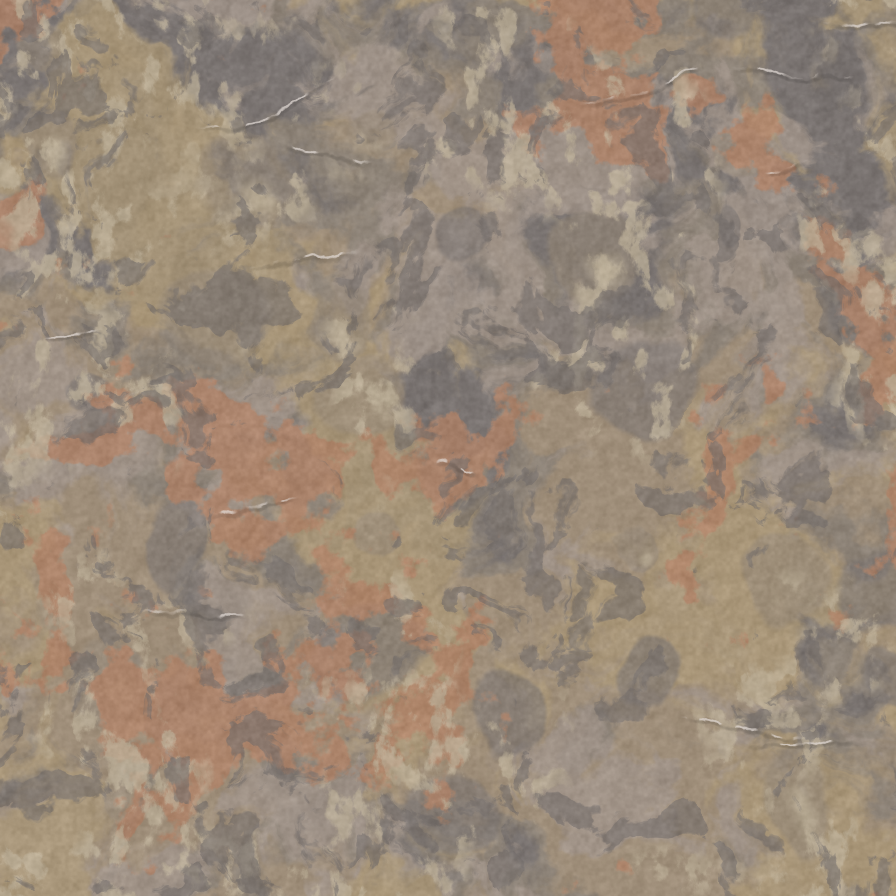
This texture is drawn by a Shadertoy shader. Its source:

```glsl
// Weathered stone: slate and taupe mottling under ochre, rust and cream stains.
// Warped noise fields place the stains; hashed cells add rounded blotches,
// and a short loop draws thin, glossy, broken cracks over fine relief.

float hash(vec2 p) {
    uvec2 q = uvec2(ivec2(p)) * uvec2(1597334673u, 3812015801u);
    uint n = (q.x ^ q.y) * 1597334673u;
    n = (n ^ (n >> 15)) * 2246822519u;
    return float((n ^ (n >> 13)) >> 8) / 16777216.0;
}

float noise(vec2 p) {
    vec2 i = floor(p), f = fract(p);
    f = f * f * f * (f * (f * 6.0 - 15.0) + 10.0);
    return mix(mix(hash(i), hash(i + vec2(1, 0)), f.x),
               mix(hash(i + vec2(0, 1)), hash(i + vec2(1, 1)), f.x), f.y);
}

float fbm(vec2 p) {
    float sum = 0.0, amp = 0.5;
    for (int i = 0; i < 6; i++) {
        sum += amp * noise(p);
        p = mat2(1.6, 1.2, -1.2, 1.6) * p + 7.3;
        amp *= 0.5;
    }
    return sum / 0.984;
}

// Rounded blotches: x = body, y = bright core, z = random kind
vec3 blotches(vec2 p) {
    vec3 best = vec3(0);
    vec2 cell = floor(p);
    for (int j = -1; j <= 1; j++)
    for (int i = -1; i <= 1; i++) {
        vec2 id = cell + vec2(i, j);
        float kind = hash(id + 71.0);
        vec2 d = p - id - 0.2 - 0.6 * vec2(hash(id + 11.0), hash(id + 37.0));
        float radius = mix(0.16, 0.42, hash(id + 53.0));
        d.x *= mix(0.9, 1.5, hash(id + 91.0));
        float body = 1.0 - smoothstep(radius * 0.82, radius, length(d));
        float core = 1.0 - smoothstep(0.0, radius * 0.6, length(d + radius * vec2(-0.2, 0.3)));
        if (body > best.x) best = vec3(body, core, kind);
    }
    return best;
}

// Thin wavy cracks: x = glint, y = shadow just below it
vec2 cracks(vec2 uv) {
    vec2 ink = vec2(0);
    for (int i = 0; i < 13; i++) {
        vec2 id = vec2(float(i) * 3.0 + 2.0, 19.0);
        vec2 centre = vec2(hash(id), 1.0 - 0.85 * pow(hash(id + 5.0), 1.6));
        float halfLength = mix(0.025, 0.085, hash(id + 9.0));
        vec2 d = uv - centre;
        float bend = mix(-1.0, 3.0, hash(id + 13.0)) * d.x * d.x;
        float slope = mix(-0.25, 0.4, hash(id + 17.0)) * d.x;
        float y = d.y - bend - slope - 0.016 * (fbm(uv * 38.0) - 0.5);
        float span = 1.0 - smoothstep(halfLength * 0.6, halfLength, abs(d.x));
        float broken = smoothstep(0.38, 0.65, noise(uv * vec2(75, 50) + id));
        ink.x = max(ink.x, span * broken * (1.0 - smoothstep(0.0004, 0.0023, abs(y))));
        ink.y = max(ink.y, span * (1.0 - smoothstep(0.0005, 0.004, abs(y + 0.003))));
    }
    return ink;
}

void mainImage(out vec4 fragColor, in vec2 fragCoord) {
    vec2 uv = fragCoord / iResolution.y;
    vec2 warp = vec2(fbm(uv * 8.0 + 3.0), fbm(uv * 8.0 + 47.0)) - 0.5;
    vec2 p = uv + 0.13 * warp;

    // Slate to taupe ground with warm areas
    float mottle = fbm(p * 15.0 + 20.0);
    float tone = 0.6 * fbm(p * 4.0 + 5.0) + 0.4 * mottle;
    vec3 slate = vec3(0.48, 0.455, 0.445);
    vec3 taupe = vec3(0.55, 0.51, 0.465);
    vec3 warm = vec3(0.62, 0.555, 0.475);
    vec3 cream = vec3(0.74, 0.69, 0.60);
    vec3 col = mix(slate, taupe, smoothstep(0.40, 0.49, tone));
    col = mix(col, warm, smoothstep(0.50, 0.57, tone));

    // Pale dusty veils and ochre stains
    float veil = 0.5 * fbm(p * 6.0 + 61.0) + 0.5 * fbm(p * 21.0 + 9.0);
    col = mix(col, vec3(0.63, 0.58, 0.54), 0.85 * smoothstep(0.51, 0.61, veil));
    float ochre = 0.65 * fbm(p * 4.5 + 33.0) + 0.35 * mottle;
    col = mix(col, vec3(0.67, 0.595, 0.47), 0.8 * smoothstep(0.52, 0.60, ochre));

    // Rounded blotches, some with a cream centre, some slate
    vec3 spot = blotches((uv + 0.06 * warp) * 6.5 + 2.0);
    vec3 body = spot.z < 0.3 ? slate : mix(taupe, warm, spot.z);
    float present = step(spot.z, 0.62);
    col = mix(col, body, 0.6 * present * spot.x);
    float core = spot.y * smoothstep(0.38, 0.6, fbm(uv * 28.0));
    col = mix(col, cream, 0.8 * core * step(0.3, spot.z) * present);

    // Rare rust patches with ragged edges
    float rust = 0.7 * fbm(p * 6.0 + 88.0) + 0.3 * fbm(uv * 30.0 + 4.0);
    col = mix(col, vec3(0.69, 0.51, 0.405), 0.8 * smoothstep(0.615, 0.655, rust));

    // Cream flecks in clusters and small dark pits
    float cluster = smoothstep(0.44, 0.62, fbm(uv * 7.0 + 14.0));
    float fleck = fbm((uv + 0.03 * warp) * vec2(42, 30) + 26.0);
    col = mix(col, cream, 0.75 * cluster * smoothstep(0.56, 0.69, fleck));
    float pit = fbm(p * 24.0 + 75.0);
    col = mix(col, slate * 0.94, 0.6 * smoothstep(0.61, 0.68, pit));

    // Surface relief lit from the upper left, then fine grain
    vec2 toLight = vec2(-0.003, 0.003);
    float relief = fbm(uv * 34.0) - fbm(uv * 34.0 + toLight * 34.0);
    col += 0.16 * relief + 0.07 * (fbm(uv * 95.0 + 8.0) - 0.5);
    col += 0.035 * (noise(uv * 240.0) - 0.5);

    // Glossy cracks
    vec2 crack = cracks(uv);
    col *= 1.0 - 0.12 * crack.y;
    col = mix(col, vec3(0.87, 0.84, 0.82), 0.75 * crack.x);
    fragColor = vec4(col, 1.0);
}
```
